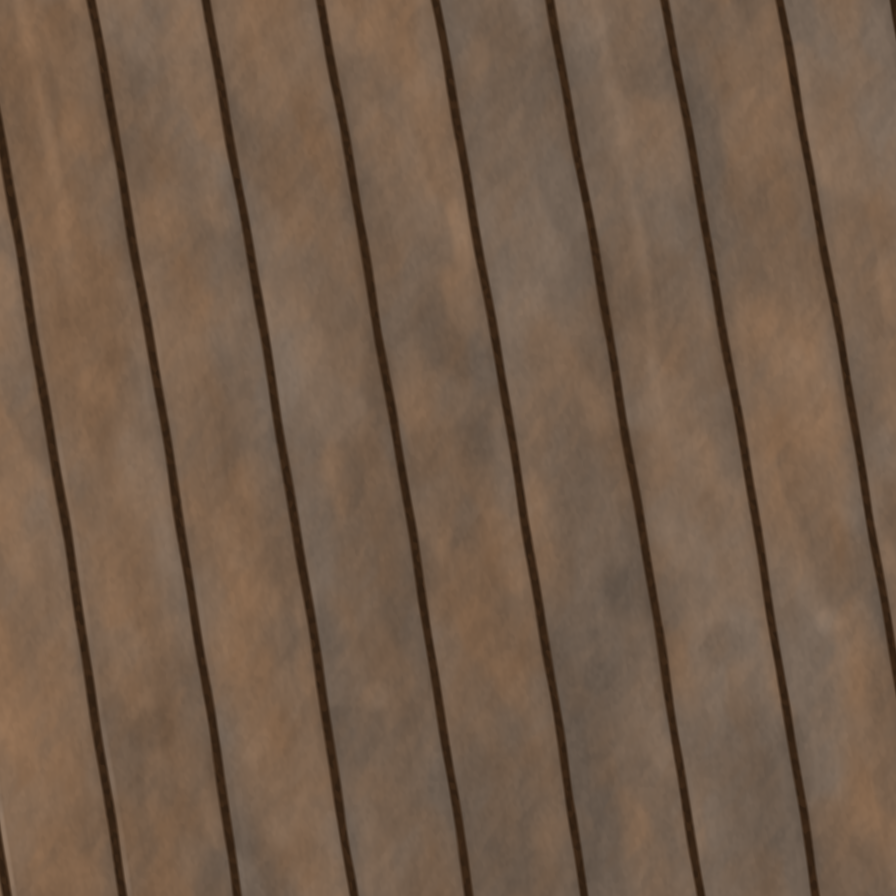
Write a WebGL 1 fragment shader that draws this texture.

```glsl
precision highp float;
// Weathered wooden deck: about eight leaning boards parted by dark, soft grooves.
// A sheared coordinate counts the boards; smooth cellular noise stains the wood
// and layered sines give the fibres and the slight wander of the grooves.

uniform vec2 u_resolution;

#define BOARD_TOP 0.1280
#define BOARD_BOTTOM 0.1290
#define FIRST_GROOVE 0.1016
#define LEAN 0.164
#define BOW 0.014
#define GROOVE_HALF 0.0045
#define STAIN 0.30
#define FIBRE 0.014
#define GREY_WOOD vec3(0.435, 0.370, 0.315)
#define WARM_WOOD vec3(0.490, 0.382, 0.292)
#define GROOVE_COLOR vec3(0.205, 0.137, 0.082)

vec2 hash2(vec2 p) {
  vec3 q = fract(p.xyx * vec3(0.1031, 0.1030, 0.0973));
  q += dot(q, q.yzx + 33.33);
  return fract((q.xx + q.yz) * q.zy);
}

// Cellular noise with blended borders: two independent values around zero.
vec2 cellStain(vec2 p) {
  vec2 cell = floor(p), sum = vec2(0.0);
  float total = 0.0;
  for (int j = -1; j <= 1; j++) {
    for (int i = -1; i <= 1; i++) {
      vec2 c = cell + vec2(float(i), float(j));
      vec2 d = c + hash2(c + 17.0) - p;
      float weight = exp(-5.0 * dot(d, d));
      sum += weight * (hash2(c + 71.0) - 0.5);
      total += weight;
    }
  }
  return sum / total;
}

// Layered sines stretched along the boards.
float fibres(vec2 p) {
  float sum = 0.0, amp = 1.0, freq = 190.0;
  for (int i = 0; i < 4; i++) {
    sum += amp * sin(p.x * freq + 2.0 * sin(p.y * freq * 0.07 + float(i) * 1.9));
    freq *= 1.63;
    amp *= 0.75;
  }
  return sum;
}

float spot(vec2 p, vec2 center, float radius) {
  return 1.0 - smoothstep(0.4 * radius, radius, length(p - center));
}

void main() {
  vec2 uv = gl_FragCoord.xy / u_resolution.y;
  float pixel = 1.0 / u_resolution.y;
  float t = 1.0 - uv.y;

  // Board coordinates: widths grow slightly downwards, edges bow a little.
  float pitch = mix(BOARD_TOP, BOARD_BOTTOM, t);
  float across = uv.x - FIRST_GROOVE - LEAN * t - BOW * t * (1.0 - t);
  float id = floor(across / pitch);
  float f = fract(across / pitch);
  float nearest = floor(across / pitch + 0.5);
  float wander = 0.0007 * sin(t * 17.0 + nearest * 2.3)
               + 0.0004 * sin(t * 41.0 + nearest * 4.1);
  float side = 0.987 * (across - nearest * pitch - wander);
  vec2 grain = vec2(across + 2.0, t + 1.0);
  vec2 boardHash = hash2(vec2(id + 23.0, 5.0)) - 0.5;

  // Stains from broad patches to fine slanted scuffs and specks.
  vec2 broad = cellStain(grain * vec2(13.0, 5.0) + id * 3.7 + 40.0);
  vec2 patches = cellStain(grain * vec2(34.0, 19.0) + 11.0);
  vec2 slant = vec2(0.87 * uv.x - 0.5 * uv.y, 0.5 * uv.x + 0.87 * uv.y) + 2.0;
  vec2 scuffs = cellStain(slant * vec2(95.0, 34.0));
  vec2 specks = cellStain(grain * vec2(230.0, 150.0));

  // Warm in mid board and to the left, greyer near grooves.
  float middle = smoothstep(0.0, 0.4, f) * smoothstep(1.0, 0.6, f);
  float warmth = 0.30 + 0.28 * middle + 0.30 * (0.5 - uv.x) + 0.35 * boardHash.x
               + 0.95 * broad.x + 0.60 * patches.x + 0.25 * scuffs.x;
  vec3 color = mix(GREY_WOOD, WARM_WOOD, clamp(warmth, -0.1, 1.1));
  float light = 0.01 + STAIN * (0.62 * broad.y + 0.42 * patches.y
              + 0.20 * scuffs.y + 0.18 * specks.y + 0.16 * boardHash.y);
  light += FIBRE * 0.5 * fibres(grain) + 0.04 * (0.45 - t);

  // Pale worn streaks fade out down every fifth board.
  float streakBoard = 1.0 - step(0.5, mod(id + 1.0, 5.0));
  float offset = (f - 0.38 - 0.04 * sin(t * 9.0)) * 16.0;
  light += 0.09 * streakBoard * exp(-offset * offset) * smoothstep(0.65, 0.1, t);

  // Faint pale plugs and dark knots.
  for (int i = 0; i < 2; i++) {
    float k = float(i);
    vec2 plug = mix(vec2(0.420, 0.224), vec2(0.925, 0.307), k);
    vec2 knot = mix(vec2(0.170, 0.186), vec2(0.805, 0.280), k);
    light += 0.09 * spot(uv, plug, 0.021) - 0.10 * spot(uv, knot, 0.034);
  }
  color *= 1.0 + light;

  // Worn pale rim right of the grooves, strongest at the lower left.
  float rim = smoothstep(0.004, 0.007, side) * smoothstep(0.013, 0.008, side);
  color += rim * (0.02 + 0.07 * t * smoothstep(0.4, 0.0, uv.x)) * (0.6 + patches.y);

  // Soft dark grooves, slightly heavier on the left.
  float halfWidth = GROOVE_HALF * mix(1.08, 0.95, uv.x) + 0.0008 * patches.x;
  float soft = max(0.5 * halfWidth, pixel);
  float groove = 1.0 - smoothstep(halfWidth - soft, halfWidth + soft, abs(side));
  color *= 1.0 - 0.07 * smoothstep(0.016, 0.004, abs(side));
  color = mix(color, GROOVE_COLOR * (1.0 + 0.3 * specks.x), groove);

  gl_FragColor = vec4(color, 1.0);
}
```
